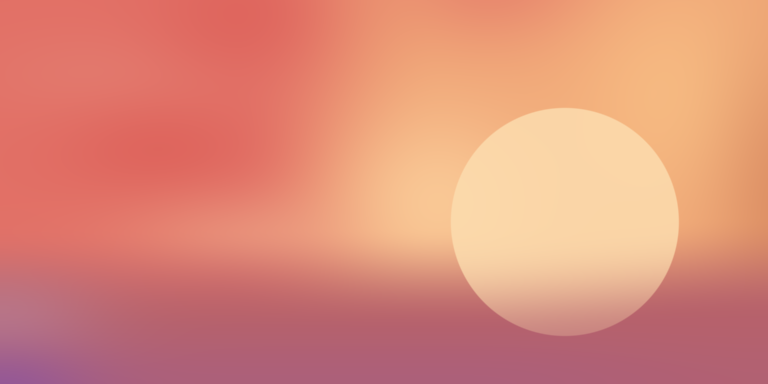
This background is drawn by a WebGL 2 fragment shader. Its source:

```glsl
#version 300 es
precision highp float;

uniform vec2 u_resolution;
out vec4 fragColor;

// Palette
const vec3 CORAL = vec3(0.885, 0.440, 0.400);
const vec3 RED = vec3(0.870, 0.390, 0.360);
const vec3 ROSE = vec3(0.890, 0.490, 0.440);
const vec3 ORANGE = vec3(0.940, 0.650, 0.465);
const vec3 AMBER = vec3(0.970, 0.740, 0.515);
const vec3 PEACH = vec3(0.980, 0.795, 0.595);
const vec3 HAZE = vec3(0.920, 0.610, 0.505);
const vec3 RUST = vec3(0.855, 0.550, 0.385);
const vec3 DUSK = vec3(0.715, 0.382, 0.420);
const vec3 MAUVE = vec3(0.675, 0.375, 0.475);
const vec3 LILAC = vec3(0.730, 0.480, 0.550);
const vec3 VIOLET = vec3(0.560, 0.335, 0.610);
const vec3 CREAM = vec3(0.988, 0.865, 0.685);

// Layout, in canvas heights on a 2:1 frame
const vec2 SUN_CENTER = vec2(1.471, 0.422);
const float SUN_RADIUS = 0.297;
const vec2 WARM_SPAN = vec2(0.58, 1.14);
const vec2 DUSK_SPAN = vec2(0.14, 0.41);
const vec2 SUN_FADE = vec2(0.08, 0.38);
const vec2 SUN_OPACITY = vec2(0.25, 0.84);

// Soft elliptical falloff, 1 at the center
float glow(vec2 p, vec2 center, vec2 radii) {
    vec2 d = (p - center) / radii;
    return exp(-dot(d, d));
}

vec3 upperSky(vec2 p) {
    // The warm front leans slightly to the right toward the top
    float front = p.x - 0.06 * (p.y - 0.5);
    vec3 color = mix(CORAL, ORANGE, smoothstep(WARM_SPAN.x, WARM_SPAN.y, front));

    // Clouds of red and rose on the left
    color = mix(color, ROSE, 0.7 * glow(p, vec2(0.28, 0.80), vec2(0.32, 0.12)));
    color = mix(color, RED, 0.9 * glow(p, vec2(0.42, 0.60), vec2(0.26, 0.13)));
    color = mix(color, RED, 0.8 * glow(p, vec2(0.62, 0.96), vec2(0.22, 0.16)));
    color = mix(color, CORAL, 0.6 * glow(p, vec2(1.30, 1.05), vec2(0.30, 0.17)));

    // Light around the sun, and the darker right edge
    color = mix(color, HAZE, 0.7 * glow(p, vec2(0.68, 0.38), vec2(0.36, 0.12)));
    color = mix(color, PEACH, 0.9 * glow(p, vec2(1.14, 0.47), vec2(0.27, 0.25)));
    color = mix(color, AMBER, 0.9 * glow(p, vec2(1.78, 0.74), vec2(0.30, 0.32)));
    return mix(color, RUST, 0.9 * glow(p, vec2(2.06, 0.45), vec2(0.20, 0.42)));
}

vec3 background(vec2 p) {
    // Dusk rises a little higher toward the right
    float height = p.y - 0.03 * smoothstep(1.2, 2.0, p.x);
    vec3 ground = mix(MAUVE, DUSK, smoothstep(0.0, 0.20, p.y));
    ground = mix(ground, DUSK, 0.5 * smoothstep(1.2, 2.0, p.x));
    vec3 color = mix(ground, upperSky(p), smoothstep(DUSK_SPAN.x, DUSK_SPAN.y, height));

    // Cool light in the lower left corner
    color = mix(color, LILAC, 0.8 * glow(p, vec2(0.0, 0.17), vec2(0.26, 0.13)));
    return mix(color, VIOLET, 0.85 * glow(p, vec2(0.0, -0.03), vec2(0.24, 0.13)));
}

void main() {
    vec2 p = gl_FragCoord.xy / u_resolution * vec2(2.0, 1.0);
    float pixel = 1.0 / u_resolution.y;
    vec3 color = background(p);

    // Translucent sun, dissolving into the dusk
    float disc = 1.0 - smoothstep(-pixel, pixel, length(p - SUN_CENTER) - SUN_RADIUS);
    float rise = smoothstep(SUN_FADE.x, SUN_FADE.y, p.y - 0.08 * (p.x - SUN_CENTER.x));
    color = mix(color, CREAM, disc * mix(SUN_OPACITY.x, SUN_OPACITY.y, rise));

    fragColor = vec4(color, 1.0);
}
```
